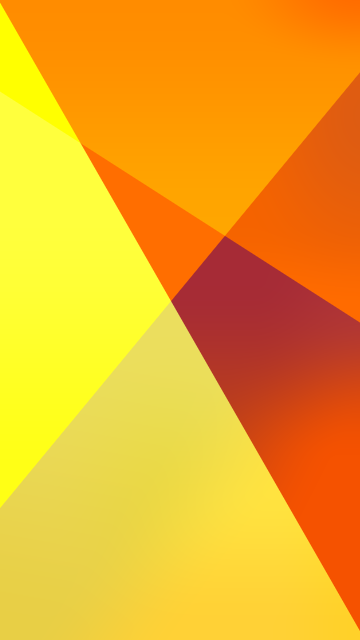
Reproduce this background procedurally as a Shadertoy shader.

```glsl
// Antialiased coverage of the half plane above y = height + slope * x
float above(vec2 p, float height, float slope) {
    float pixel = length(vec2(slope, 1.0) / iResolution.xy);
    return clamp((p.y - height - slope * p.x) / pixel + 0.5, 0.0, 1.0);
}

// Soft round glow, wide along y when stretch is below one
float glow(vec2 p, vec2 center, float radius, float stretch) {
    vec2 d = (p - center) * vec2(1.0, stretch);
    return 1.0 - smoothstep(0.0, radius, length(d));
}

// Yellow panes on the left of the steep edge
vec3 yellowSide(vec2 p, float upper, float rising) {
    vec3 lemon = vec3(1.0, 1.0, mix(0.08, 0.24, smoothstep(0.22, 0.68, p.y)));
    lemon = mix(lemon, vec3(1.0, 1.0, 0.0), upper);

    vec3 straw = mix(vec3(0.91, 0.81, 0.27), vec3(0.92, 0.87, 0.37),
                     smoothstep(0.0, 0.5, p.y + 0.1 * p.x));
    straw.b -= 0.06 * glow(p, vec2(0.48, 0.26), 0.4, 1.6);
    vec3 gold = mix(vec3(1.0, 0.82, 0.21), vec3(1.0, 0.89, 0.25),
                    smoothstep(0.02, 0.24, p.y));
    gold.b -= 0.05 * smoothstep(0.75, 1.0, p.x);
    float warm = smoothstep(-0.28, 0.14, p.x - 0.36 - 1.2 * p.y);
    return mix(mix(straw, gold, warm), lemon, rising);
}

// Orange and wine panes on the right of the steep edge
vec3 orangeSide(vec2 p, float upper, float rising) {
    vec3 amber = vec3(1.0, mix(0.65, 0.55, smoothstep(0.64, 1.0, p.y)), 0.0);
    amber.g -= 0.13 * glow(p, vec2(1.0, 1.02), 0.4, 3.0);
    vec3 tangerine = vec3(1.0, 0.43, 0.0);

    vec3 rust = mix(vec3(0.96, 0.39, 0.0), vec3(1.0, 0.42, 0.0),
                    smoothstep(0.65, 0.52, p.y));
    rust = mix(rust, vec3(0.87, 0.36, 0.07), glow(p, vec2(1.02, 0.82), 0.4, 1.3));

    vec3 wine = mix(vec3(0.65, 0.17, 0.21), vec3(0.74, 0.25, 0.10),
                    smoothstep(0.56, 0.3, p.y));
    wine += vec3(0.03, 0.03, 0.01) * glow(p, vec2(1.0, 0.5), 0.3, 1.5);
    float ember = smoothstep(0.42, 0.86, p.x - 0.9 * (p.y - 0.2));
    ember *= smoothstep(0.5, 0.28, p.y);
    wine = mix(wine, vec3(0.96, 0.32, 0.0), ember);

    return mix(mix(wine, tangerine, rising), mix(rust, amber, rising), upper);
}

void mainImage(out vec4 fragColor, in vec2 fragCoord) {
    vec2 p = fragCoord / iResolution.xy;

    // Three crossing edges divide the canvas
    float steep = above(p, 0.996, -0.982);
    float upper = above(p, 0.857, -0.361);
    float rising = above(p, 0.206, 0.681);

    vec3 color = mix(yellowSide(p, upper, rising), orangeSide(p, upper, rising), steep);
    fragColor = vec4(color, 1.0);
}
```
